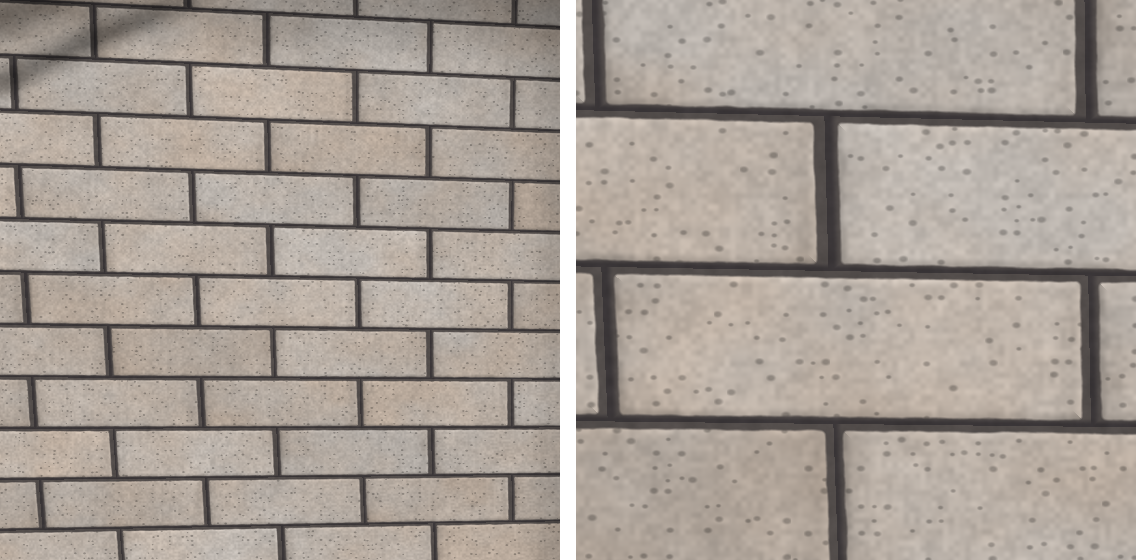
Left: the whole. Right: its middle third, enlarged.
Write a Shadertoy shader that draws this texture.

```glsl
const vec3 WARM = vec3(0.725, 0.665, 0.610);
const vec3 COOL = vec3(0.725, 0.700, 0.675);
const vec3 MORTAR = vec3(0.320, 0.298, 0.290);
const vec3 JOINT_SHADOW = vec3(0.225, 0.208, 0.215);

// Perspective: line n lies at start + step * n - shrink * n * n
const vec2 COURSE_START = vec2(0.0, 0.0495);    // left edge, right edge
const vec2 COURSE_STEP = vec2(0.0996, 0.0936);
const vec2 COURSE_SHRINK = vec2(0.000482, 0.000547);
const vec3 COLUMN_START = vec3(0.0182, 0.0390, 0.0234); // quadratic in height
const vec2 COLUMN_STEP = vec2(0.3242, 0.3017);  // top edge, bottom edge
const float COLUMN_SHRINK = 0.0078;

const float BOND_OFFSET = 0.46;
const vec2 JOINT_HALF = vec2(0.0064, 0.0042);
const float CORNER = 0.0025;
const float CHIPPING = 0.0016;
const float RIM = 0.006;
const float GRAIN = 0.085;
const float PIT_CELLS = 130.0;
const float PIT_SHARE = 0.20;

float hash(vec2 p) {
    return fract(sin(dot(p, vec2(127.1, 311.7))) * 43758.5453);
}

float noise(vec2 p) {
    vec2 i = floor(p), f = fract(p);
    f = f * f * (3.0 - 2.0 * f);
    return mix(mix(hash(i), hash(i + vec2(1, 0)), f.x),
               mix(hash(i + vec2(0, 1)), hash(i + vec2(1, 1)), f.x), f.y);
}

float fbm(vec2 p) {
    float sum = 0.0, gain = 0.5;
    for (int i = 0; i < 4; i++) {
        sum += gain * noise(p);
        p = p * 2.03 + 17.3;
        gain *= 0.5;
    }
    return sum / 0.9375;
}

// Returns the line index at a distance and the local line spacing
vec2 unproject(float distance_, float lineStep, float shrink) {
    float spacing = sqrt(max(lineStep * lineStep - 4.0 * shrink * distance_, 1e-6));
    return vec2((lineStep - spacing) / (2.0 * shrink), spacing);
}

float pits(vec2 p) {
    vec2 cell = floor(p * PIT_CELLS);
    vec2 center = 0.3 + 0.4 * vec2(hash(cell + 3.1), hash(cell + 8.7));
    float radius = mix(0.12, 0.30, hash(cell + 5.3));
    float dist = length((fract(p * PIT_CELLS) - center) * vec2(0.8, 1.1));
    return step(hash(cell), PIT_SHARE) * (1.0 - smoothstep(radius * 0.4, radius + 0.1, dist));
}

// Soft diagonal bands cast over the upper left, and falloff at the borders
float lighting(vec2 p) {
    float across = dot(p - vec2(0.0, 0.145), vec2(0.403, 0.916));
    across += 0.02 * (fbm(p * 9.0) - 0.5);
    float bands = 0.36 * exp(-pow(across / 0.026, 2.0))
                + 0.30 * exp(-pow((across + 0.105) / 0.040, 2.0));
    float light = 1.0 - bands * (1.0 - smoothstep(0.2, 0.42, p.x));
    light *= 1.0 - 0.20 * (1.0 - smoothstep(0.0, 0.13, p.y));
    light *= 1.0 - 0.12 * smoothstep(0.7, 1.0, p.x) * (1.0 - smoothstep(0.05, 0.35, p.y));
    return light * (1.0 - 0.12 * smoothstep(0.92, 1.0, p.x));
}

void mainImage(out vec4 fragColor, in vec2 fragCoord) {
    vec2 p = fragCoord / iResolution.xy;
    p.y = 1.0 - p.y;
    float pixel = 1.0 / min(iResolution.x, iResolution.y);

    // Running bond grid
    vec2 course = unproject(p.y - mix(COURSE_START.x, COURSE_START.y, p.x),
                            mix(COURSE_STEP.x, COURSE_STEP.y, p.x),
                            mix(COURSE_SHRINK.x, COURSE_SHRINK.y, p.x));
    float row = floor(course.x);
    vec2 column = unproject(p.x - dot(COLUMN_START, vec3(1.0, p.y, p.y * p.y)),
                            mix(COLUMN_STEP.x, COLUMN_STEP.y, p.y), COLUMN_SHRINK);
    column.x -= BOND_OFFSET * (1.0 - mod(row, 2.0));
    vec2 id = vec2(floor(column.x), row);
    vec2 size = vec2(column.y, course.y);
    vec2 q = (fract(vec2(column.x, course.x)) - 0.5) * size;

    // Brick outline with chipped edges
    q.x += 0.003 * (hash(id + 2.7) - 0.5);
    vec2 halfSize = 0.5 * size - JOINT_HALF * mix(1.08, 0.88, p.x);
    vec2 edge = abs(q) - halfSize;
    vec2 corner = edge + CORNER;
    float d = length(max(corner, 0.0)) + min(max(corner.x, corner.y), 0.0) - CORNER;
    d += CHIPPING * (fbm(p * 95.0) - 0.5);
    float brickMask = 1.0 - smoothstep(-0.0007 - pixel * 0.5, 0.0007 + pixel * 0.5, d);

    // Brick face: tone per brick, stains, grain and pits
    float stain = fbm(p * vec2(11.0, 15.0) + 9.0 * hash(id));
    float warmth = 0.55 * hash(id + 4.1) + 1.3 * (stain - 0.5) + 0.22;
    vec3 face = mix(COOL, WARM, clamp(warmth, 0.0, 1.0));
    face *= 0.965 + 0.07 * hash(id + 7.9) + 0.12 * (fbm(p * 17.0 + id * 3.7) - 0.5);
    float grain = 0.6 * noise(p * 300.0) + 0.4 * noise(p * 140.0 + 5.0) - 0.5;
    face *= 1.0 + 2.0 * GRAIN * grain;
    face *= 1.0 - 0.24 * pits(p);
    face *= 1.0 - 0.08 * smoothstep(-0.025, 0.0, edge.x) * stain * 1.6;

    // Rim: lit along the top and right, shaded along the bottom and left
    float facing = edge.x > edge.y ? sign(q.x) : -sign(q.y);
    float rim = smoothstep(-RIM, 0.0, d) * (0.5 + noise(p * 70.0));
    face *= 1.0 + rim * (facing > 0.0 ? 0.07 : -0.12);

    // Recessed mortar, darkest beside the overhanging edges
    float shadow = max(smoothstep(-0.001, 0.003, q.y - halfSize.y),
                       smoothstep(0.0, 0.005, -q.x - halfSize.x));
    vec3 joint = mix(MORTAR, JOINT_SHADOW, shadow);
    joint *= 0.9 + 0.2 * fbm(p * 150.0);

    vec3 color = mix(joint, face, brickMask) * lighting(p);
    fragColor = vec4(color, 1.0);
}
```
